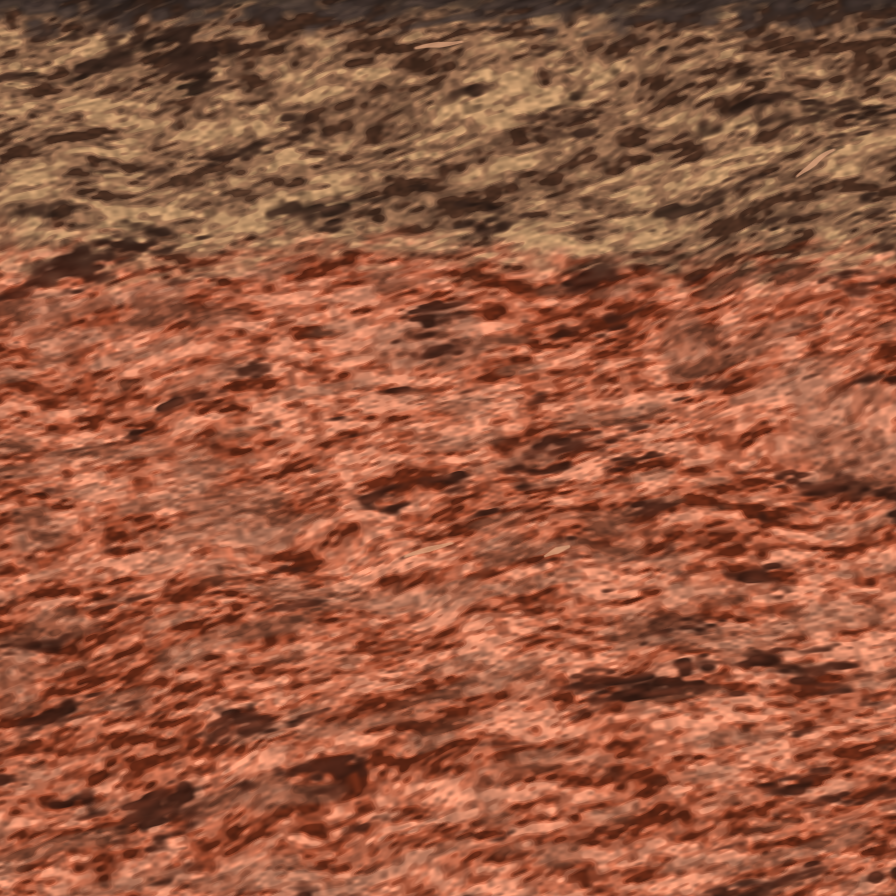
Reproduce this texture procedurally as a three.js fragment shader.

```glsl
// Weathered earth bank: red, obliquely streaked rock below a band of ochre soil.
// Stretched value noise in a tilted, warped frame gives the streaks; thresholded
// noise cuts dark hollows, and hashed cells scatter a few pale slivers.

#define TILT 0.21
#define WARP 0.04
#define CONTRAST 2.75
#define GRAIN 0.42
#define SOIL_LINE 0.705
#define SOIL_RAGGED 0.08
#define HOLLOW_LEVEL 0.63
#define HOLLOW_EDGE 0.15
#define SLIVER_CHANCE 0.10
#define SLIVER_WIDTH 0.0026

varying vec2 vUv;

float hash(vec2 p) {
  return fract(sin(dot(p, vec2(127.1, 311.7))) * 43758.5453);
}

float noise(vec2 p) {
  vec2 cell = floor(p);
  vec2 f = fract(p);
  f = f * f * (3.0 - 2.0 * f);
  float low = mix(hash(cell), hash(cell + vec2(1.0, 0.0)), f.x);
  float high = mix(hash(cell + vec2(0.0, 1.0)), hash(cell + vec2(1.0)), f.x);
  return mix(low, high, f.y);
}

vec2 rotate(vec2 p, float angle) {
  float c = cos(angle);
  float s = sin(angle);
  return vec2(c * p.x + s * p.y, c * p.y - s * p.x);
}

// Bedding frame: x runs along the streaks, y across them
vec2 beddingFrame(vec2 uv) {
  vec2 q = rotate(uv, TILT);
  q.y += WARP * (noise(uv * vec2(3.0, 5.0) + 7.0) - 0.5);
  q.y += 0.3 * WARP * (noise(uv * vec2(13.0, 19.0) + 31.0) - 0.5);
  return q;
}

// Four layers of streaks, from bands to fine fibres, spread over 0..1
float streakTone(vec2 q) {
  float sum = 0.15 * noise(q * vec2(6.0, 21.0) + 3.0);
  sum += 0.25 * noise(q * vec2(15.0, 58.0) + 17.0);
  sum += 0.32 * noise(rotate(q, -0.10) * vec2(34.0, 125.0) + 41.0);
  sum += 0.28 * noise(rotate(q, 0.12) * vec2(85.0, 230.0) + 67.0);
  return clamp(0.5 + CONTRAST * (sum - 0.5), 0.0, 1.0);
}

// Ragged lens-shaped hollows; a positive bias makes them more frequent
float hollowMask(vec2 q, float bias) {
  float n = 0.52 * noise(q * vec2(10.0, 38.0) + 53.0);
  n += 0.28 * noise(q * vec2(27.0, 92.0) + 11.0);
  n += 0.20 * noise(q * vec2(75.0, 200.0) + 23.0);
  return smoothstep(HOLLOW_LEVEL, HOLLOW_LEVEL + HOLLOW_EDGE, n + bias);
}

// Thin tapered slivers, at most one per cell, kept inside their cell
float sliverMask(vec2 uv) {
  vec2 grid = vec2(7.0, 9.0);
  vec2 cell = floor(uv * grid);
  float pick = hash(cell + 5.0);
  vec2 jitter = vec2(hash(cell + 19.0), hash(cell + 37.0)) - 0.5;
  vec2 p = uv - (cell + 0.5 + 0.3 * jitter) / grid;
  p = rotate(p, TILT + 2.0 * jitter.x * jitter.y);
  p.y += 0.004 * (noise(uv * 50.0) - 0.5);
  float halfLength = mix(0.012, 0.036, hash(cell + 71.0));
  float taper = 1.0 - abs(p.x) / halfLength;
  float halfWidth = SLIVER_WIDTH * max(taper, 0.0);
  float body = 1.0 - smoothstep(halfWidth, halfWidth + 0.002, abs(p.y));
  return body * smoothstep(0.0, 0.15, taper) * step(pick, SLIVER_CHANCE);
}

vec3 ramp(float t, vec3 deep, vec3 dim, vec3 mid, vec3 lit) {
  vec3 c = mix(deep, dim, smoothstep(0.0, 0.28, t));
  c = mix(c, mid, smoothstep(0.27, 0.52, t));
  return mix(c, lit, smoothstep(0.58, 0.92, t));
}

void main() {
  vec2 uv = vUv;
  vec2 q = beddingFrame(uv);
  float tone = streakTone(q);
  float fine = noise(q * vec2(50.0, 150.0) + 83.0);
  float grain = noise(q * vec2(130.0, 270.0) + 29.0) - 0.5;

  // Ragged border between rock and soil
  float ragged = noise(uv * vec2(5.0, 9.0) + 2.0) * 0.5 + fine * 0.5 - 0.5;
  float height = uv.y - SOIL_LINE + SOIL_RAGGED * ragged;
  float soil = smoothstep(-0.025, 0.035, height);

  // Red rock with small patches of duller, greyer surface
  vec3 rock = ramp(tone, vec3(0.37, 0.15, 0.08), vec3(0.57, 0.27, 0.17),
                   vec3(0.72, 0.40, 0.285), vec3(0.88, 0.56, 0.43));
  float dull = smoothstep(0.55, 0.8, noise(q * vec2(16.0, 60.0) + 97.0));
  rock = mix(rock, vec3(0.54, 0.37, 0.29), 0.45 * dull);

  // Brown soil, lit in broad patches and dimmer toward the top
  float patches = noise(uv * vec2(4.0, 9.0) + 61.0) - 0.5;
  float soilTone = tone + 0.25 * patches - 0.25 * smoothstep(0.88, 1.0, uv.y);
  vec3 earth = ramp(soilTone, vec3(0.27, 0.17, 0.12), vec3(0.44, 0.31, 0.23),
                    vec3(0.57, 0.41, 0.30), vec3(0.73, 0.56, 0.40));
  vec3 color = mix(rock, earth, soil);
  color *= 1.0 + GRAIN * grain;

  // Hollows gather under the border and in the soil; the top edge is in shade
  float bias = 0.06 * exp(-pow(height / 0.025, 2.0)) + 0.02 * soil;
  vec3 shade = mix(vec3(0.25, 0.12, 0.08), vec3(0.20, 0.13, 0.10), soil);
  color = mix(color, shade * (0.6 + 0.9 * fine), 0.9 * hollowMask(q, bias));
  float topShade = smoothstep(0.96, 1.0, uv.y + 0.05 * (fine - 0.5));
  color = mix(color, vec3(0.16, 0.13, 0.12) * (0.5 + 1.2 * fine), 0.8 * topShade);

  color = mix(color, vec3(0.88, 0.65, 0.50), 0.75 * sliverMask(uv));
  gl_FragColor = vec4(color, 1.0);
}
```
